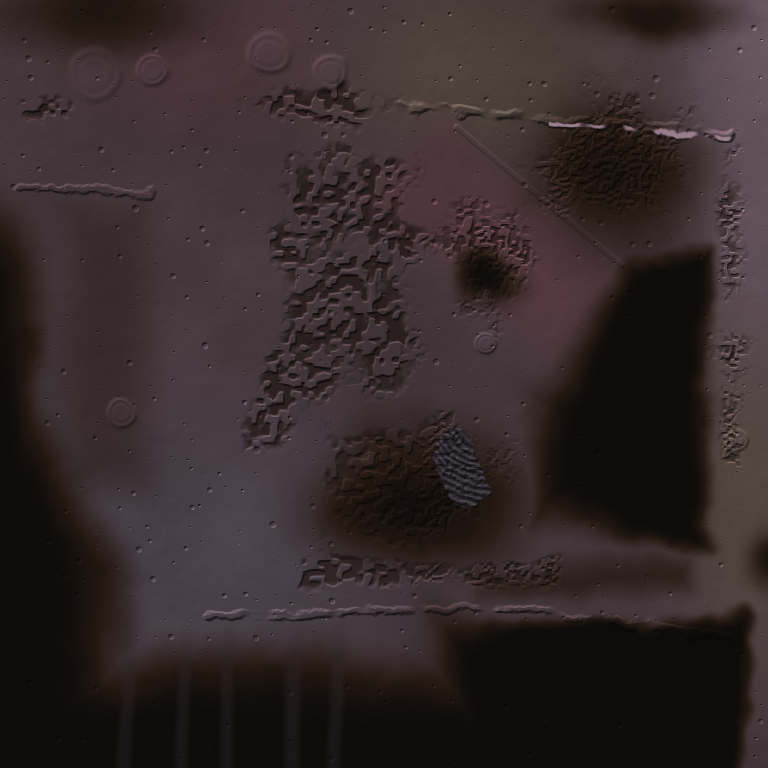
Give the GLSL for this texture, as a three.js fragment shader.

```glsl
// A stained, peeling emulsion: mauve film over burnt black, with crusts and seams.
// Soft boxes and blobs lay out tints and burns; the slope of one relief function,
// made of wrinkles, bubbles, pits and seams, lights the surface.
#define MAUVE vec3(.265, .215, .235)
#define SLATE vec3(.285, .255, .295)
#define ROSE vec3(.325, .215, .24)
#define OLIVE vec3(.32, .275, .235)
#define LILAC vec3(.4, .33, .37)
#define BROWN vec3(.15, .1, .075)
#define BURNT vec3(.055, .045, .038)
#define WRINKLE_SCALE 125.
#define RELIEF_STEP .0014
#define LIGHT_GAIN .55

varying vec2 vUv;

float hash(vec2 p) { return fract(sin(dot(p, vec2(127.1, 311.7))) * 43758.5); }

float noise(vec2 p) {
  vec2 i = floor(p), f = fract(p), e = vec2(1, 0);
  f = f * f * (3. - 2. * f);
  return mix(mix(hash(i), hash(i + e), f.x), mix(hash(i + e.yx), hash(i + e.xx), f.x), f.y);
}

float fbm(vec2 p) {
  float sum = 0., amp = .5;
  for (int i = 0; i < 4; i++) { sum += amp * noise(p); p = p * 2.03 + 7.1; amp *= .5; }
  return sum;
}

// Falls from one at a to zero at b
float fade(float x, float a, float b) { return 1. - smoothstep(a, b, x); }

// Soft shapes: s.xy is the centre, s.zw the half size
float blob(vec2 p, vec4 s) { vec2 q = (p - s.xy) / s.zw; return exp(-dot(q, q)); }

float boxDist(vec2 p, vec4 s) {
  vec2 q = abs(p - s.xy) - s.zw;
  return length(max(q, 0.)) + min(max(q.x, q.y), 0.);
}

float softBox(vec2 p, vec4 s, float soft) { return fade(boxDist(p, s), -soft, soft); }

// Line from s.xy to s.zw
float stroke(vec2 p, vec4 s, float w) {
  vec2 d = s.zw - s.xy, q = p - s.xy;
  return fade(length(q - d * clamp(dot(q, d) / dot(d, d), 0., 1.)), w * .3, w);
}

// Domed disc with a raised rim
float bubble(vec2 p, float x, float y, float r) {
  float d = length(p - vec2(x, y)) / r, rim = (d - .95) * 6.;
  return .6 * fade(d, .5, 1.05) + .4 * exp(-rim * rim);
}

float bubbles(vec2 p) {
  p += .006 * noise(p * 40.) - .003;
  return bubble(p, .124, .905, .032) + bubble(p, .199, .91, .019)
       + bubble(p, .352, .932, .026) + bubble(p, .43, .906, .021)
       + bubble(p, .632, .612, .01) + bubble(p, .632, .553, .013)
       + bubble(p, .483, .402, .01) + bubble(p, .96, .427, .013)
       + bubble(p, .158, .462, .018);
}

// Wrinkled troughs where the film has crusted
float troughs(vec2 p) {
  float m = softBox(p, vec4(.45, .64, .11, .17), .06);
  m = max(m, softBox(p - vec2(.3 * (p.y - .47), 0), vec4(.36, .48, .04, .08), .03));
  m = max(m, 1.2 * blob(p, vec4(.54, .38, .17, .1)));
  m = max(m, 1.1 * blob(p, vec4(.79, .8, .13, .11)));
  m = max(m, blob(p, vec4(.63, .67, .08, .13)));
  m = max(m, 1.2 * blob(p, vec4(.44, .865, .12, .035)));
  m = max(m, 1.1 * blob(p, vec4(.05, .86, .06, .025)));
  m = max(m, softBox(p, vec4(.56, .255, .17, .02), .02));
  m = max(m, .8 * softBox(p, vec4(.95, .6, .025, .22), .03));
  float crust = smoothstep(.56, .78, m * .5 + fbm(p * 22.) * .6);
  vec2 q = (p + .006 * noise(p * 60.)) * WRINKLE_SCALE;
  return crust * smoothstep(.34, .66, mix(noise(q), noise(q * 1.7), smoothstep(.5, .6, p.x)));
}

float seams(vec2 p) {
  vec2 q = p + .018 * (fbm(p * 50.) - .47);
  float ragged = stroke(q, vec4(.52, .864, .95, .824), .009)
       + .8 * stroke(q, vec4(.27, .197, .65, .211), .007)
       + .8 * stroke(q, vec4(.65, .211, .96, .168), .007);
  return ragged * smoothstep(.2, .7, noise(p * 55.))
       + .6 * stroke(q, vec4(.03, .76, .2, .749), .007)
       + .4 * stroke(p, vec4(.595, .835, .81, .655), .005)
       + .3 * stroke(p, vec4(.487, .7, .487, .59), .007);
}

float pits(vec2 p) {
  vec2 g = p * 43., id = floor(g), c = .2 + .6 * vec2(hash(id), hash(id + 5.3));
  float r = .01 + .17 * pow(hash(id + 2.7), 8.);
  return fade(length(fract(g) - c), r * .5, r * 1.2);
}

// Torn oval patch: x is its coverage, y its curved ridges
vec2 ridgedPatch(vec2 p) {
  vec2 q = p - vec2(.599, .386);
  q.x += .25 * q.y;
  float d = length(q / vec2(.034, .048)) + fbm(p * 30.);
  return vec2(fade(d, 1.37, 1.45), sin(length(q - vec2(.035, .055)) * 700. + 12. * fbm(p * 24.)));
}

float relief(vec2 p) {
  vec2 ridges = ridgedPatch(p);
  return bubbles(p) + seams(p) - .75 * troughs(p) - .5 * pits(p)
       + .25 * ridges.x * (1. + ridges.y) + .2 * fbm(p * 50.);
}

// Amount of burn, from clear film to black
float burn(vec2 p) {
  vec2 w = p + .07 * (vec2(fbm(p * 8.), fbm(p * 8. + 4.)) - .47);
  float slant = dot(w - vec2(.735, .59), vec2(-.763, .646));
  float b = fade(max(boxDist(w, vec4(.79, .485, .13, .19)), slant), -mix(.12, .03, smoothstep(.7, .88, p.x)), .03);
  b = max(b, softBox(w, vec4(.775, .04, .19, .16), mix(.1, .02, smoothstep(.5, .7, p.x))));
  b = max(b, fade(w.y, .03, .22) * fade(p.x, .93, .98));
  b = max(b, fade(w.x + .55 * max(w.y - .26, 0.), .03, .24));
  b = max(b, fade(w.x, -.02, .09) * fade(p.y, .6, .82));
  b = max(b, .8 * blob(w, vec4(.54, .35, .15, .09)));
  b = max(b, .9 * blob(w, vec4(.645, .63, .042, .04)));
  b = max(b, .7 * blob(w, vec4(.81, .77, .12, .1)));
  b = max(b, .65 * blob(w, vec4(.85, .975, .1, .035)));
  b = max(b, .6 * blob(w, vec4(.13, .99, .15, .07)));
  b = max(b, .45 * softBox(w, vec4(.76, .26, .14, .025), .03));
  return max(b, .6 * blob(w, vec4(.995, .27, .035, .05)));
}

void main() {
  vec2 p = vUv, t = p - vec2(.65, .69), e = vec2(RELIEF_STEP, 0);
  // Film tints
  vec3 col = mix(MAUVE, SLATE, blob(p, vec4(.26, .28, .24, .16)));
  col = mix(col, ROSE, .6 * blob(p, vec4(.28, .93, .2, .12)));
  col = mix(col, OLIVE, blob(p, vec4(.63, .91, .16, .12)));
  col = mix(col, LILAC, smoothstep(.84, .98, p.x) * smoothstep(.3, .7, p.y));
  col = mix(col, OLIVE, .8 * blob(p, vec4(.97, .35, .08, .2)));
  t = vec2(dot(t, vec2(.75, -.66)), dot(t, vec2(.66, .75)));
  col = mix(col, ROSE, .8 * softBox(t, vec4(0, 0, .16, .07), .045));
  col = mix(col, BROWN, .45 * softBox(p, vec4(.14, .55, .05, .18), .04));
  col *= .86 + .28 * fbm(p * 6.);
  // Burns and runs
  float b = burn(p), h = relief(p);
  col = mix(mix(col, BROWN, smoothstep(.05, .6, b)), BURNT, smoothstep(.4, .95, b));
  for (float k = 0.; k < 5.; k++) {
    float x = .155 + .07 * k + .02 * sin(k * 3.) + .02 * noise(p * 9.);
    col = mix(col, MAUVE * .7, .4 * fade(abs(p.x - x), .003, .014) * fade(p.y, .12, .21));
  }
  // Crust, torn patch and relief light
  vec2 ridges = ridgedPatch(p);
  col = mix(col, LILAC, .25 * bubbles(p));
  col = mix(col, BROWN * .75, .65 * troughs(p) * (1. - b));
  col = mix(col, SLATE * (.6 + .15 * ridges.y), ridges.x);
  vec2 slope = vec2(relief(p + e), relief(p + e.yx)) - h;
  col += LIGHT_GAIN * clamp(dot(slope, vec2(2, -3.4)), -1., 1.) * (col + .02) * (1. - .5 * b);
  // Pale crack along the upper seam
  float crack = stroke(p + .016 * (fbm(p * 50.) - .47), vec4(.72, .842, .95, .821), .004);
  col = mix(col, LILAC * 1.5, crack * smoothstep(.3, .6, noise(p * 50.)));
  gl_FragColor = vec4(col, 1);
}
```
